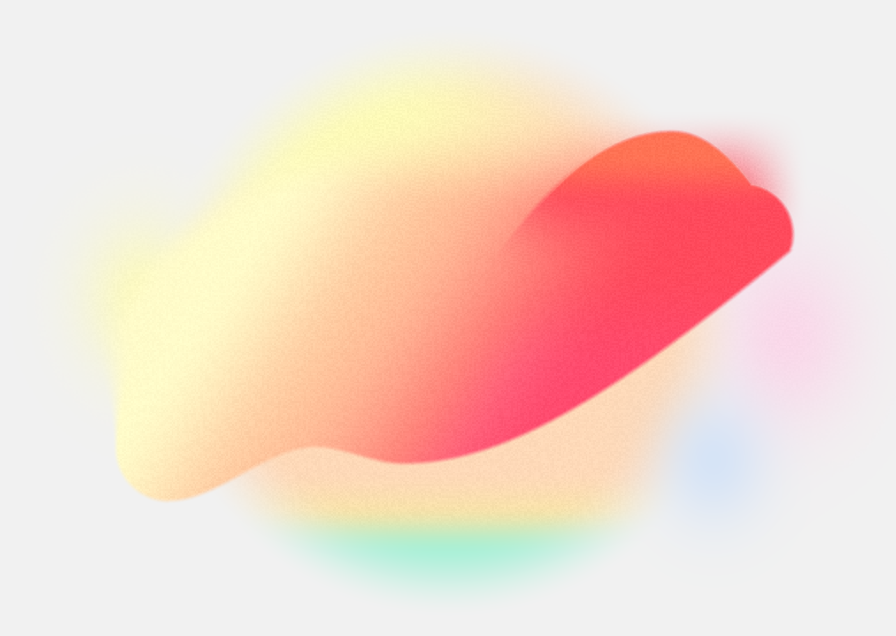
Give the GLSL for this background, as a Shadertoy shader.

```glsl
const vec3 PAPER  = vec3(0.945);
const vec3 YELLOW = vec3(0.99, 0.98, 0.72);
const vec3 CREAM  = vec3(1.00, 0.985, 0.79);
const vec3 PEACH  = vec3(1.00, 0.77, 0.61);
const vec3 APRICOT = vec3(0.995, 0.85, 0.72);
const vec3 RED    = vec3(1.00, 0.29, 0.36);
const vec3 ORANGE = vec3(1.00, 0.45, 0.33);
const vec3 MINT   = vec3(0.62, 0.94, 0.83);
const vec3 PINK   = vec3(0.985, 0.83, 0.91);
const vec3 BLUE   = vec3(0.82, 0.885, 0.97);

const vec2  DISC_CENTER = vec2(0.705, 0.496);
const float DISC_INNER  = 0.33;
const float DISC_OUTER  = 0.47;
const vec2  FOOT_CENTER = vec2(0.265, 0.295);
const float FOOT_RADIUS = 0.083;
const vec2  TIP_CENTER  = vec2(1.165, 0.632);
const float TIP_RADIUS  = 0.08;
const vec2  LOBE_PEAK   = vec2(1.055, 0.794);
const float EDGE_BLUR   = 0.005;
const float GRAIN_SCALE = 360.0;
const float GRAIN_AMOUNT = 0.035;

float glow(vec2 p, vec2 center, vec2 radius) {
    vec2 q = (p - center) / radius;
    return exp(-dot(q, q));
}

// 1 inside (negative distance), 0 outside
float cover(float dist, float blur) {
    return 1.0 - smoothstep(-blur, blur, dist);
}

// Wavy lower outline, rising along a hyperbola on the right
float lowerEdge(float x) {
    float wave = mix(0.2125, 0.297, smoothstep(0.265, 0.495, x))
               - 0.026 * smoothstep(0.495, 0.632, x);
    float run = max(x - 0.632, 0.0);
    return wave + 0.95 * (sqrt(run * run + 0.1225) - 0.35);
}

float lowerDistance(vec2 p) {
    if (p.x < FOOT_CENTER.x) {
        vec2 q = p - FOOT_CENTER;
        return length(vec2(q.x, min(q.y, 0.0))) - FOOT_RADIUS;
    }
    float slope = (lowerEdge(p.x + 0.002) - lowerEdge(p.x - 0.002)) / 0.004;
    return (lowerEdge(p.x) - p.y) / sqrt(1.0 + slope * slope);
}

// Hump on the right joined to the round tip
float lobeDistance(vec2 p) {
    float run = p.x - LOBE_PEAK.x;
    float bend = run < 0.0 ? 2.6 : 5.3;
    float slope = 2.0 * bend * run;
    float hump = (p.y - LOBE_PEAK.y + bend * run * run) / sqrt(1.0 + slope * slope);
    return min(hump, length(p - TIP_CENTER) - TIP_RADIUS);
}

float upperEdge(float x) {
    float rest = clamp(1.0 - (x - 0.18) / 0.42, 0.0, 1.0);
    return 0.745 - 0.25 * pow(rest, 2.5);
}

float hash(vec2 cell) {
    return fract(sin(dot(cell, vec2(127.1, 311.7))) * 43758.5);
}

// Blurred disc and the coloured lights around it
vec3 backdrop(vec2 p) {
    vec3 top = mix(YELLOW, APRICOT, smoothstep(0.6, 1.0, p.x));
    vec3 tint = mix(APRICOT, top, smoothstep(0.5, 0.75, p.y));
    tint = mix(tint, vec3(0.97, 0.89, 0.66), 1.0 - smoothstep(0.18, 0.26, p.y));
    tint = mix(tint, MINT, 1.0 - smoothstep(0.125, 0.205, p.y));

    vec3 color = mix(PAPER, PINK, 0.85 * glow(p, vec2(1.236, 0.47), vec2(0.11, 0.14)));
    float disc = 1.0 - smoothstep(DISC_INNER, DISC_OUTER, length(p - DISC_CENTER));
    color = mix(color, tint, disc);
    color = mix(color, BLUE, 0.85 * glow(p, vec2(1.12, 0.277), vec2(0.085, 0.1)));
    return mix(color, YELLOW, 0.9 * glow(p, vec2(0.23, 0.53), vec2(0.1, 0.12)));
}

void mainImage(out vec4 fragColor, in vec2 fragCoord) {
    vec2 p = fragCoord / iResolution.y;
    p.x *= 1.4066 * iResolution.y / iResolution.x;
    float blur = max(EDGE_BLUR, 1.0 / iResolution.y);
    vec3 color = backdrop(p);

    // Body outline: sharp below, hazy above and on the upper left
    float haze = smoothstep(0.3, 0.5, p.y) * (1.0 - smoothstep(0.2, 0.35, p.x));
    float below = cover(lowerDistance(p), mix(blur, 0.04, haze));
    float lobe = cover(lobeDistance(p), blur);
    float topBlur = mix(0.04, 0.085, smoothstep(0.35, 0.75, p.x));
    float softTop = cover(p.y - upperEdge(p.x), topBlur);
    softTop *= 1.0 - smoothstep(1.13, 1.27, p.x);
    float tipSide = smoothstep(1.1, 1.18, p.x) * (1.0 - smoothstep(0.6, 0.7, p.y));
    float body = below * max(lobe, softTop * (1.0 - tipSide));

    // Diagonal ramp from cream to red, with an orange crown on the lobe
    float ramp = 1.45 * p.x - 0.95 * p.y + 0.04;
    vec3 fill = mix(CREAM, PEACH, smoothstep(0.0, 0.42, ramp));
    fill = mix(fill, RED, smoothstep(0.33, 1.0, ramp));
    fill.b += 0.07 * smoothstep(0.65, 0.85, ramp) * (1.0 - smoothstep(0.4, 0.6, p.y));
    fill = mix(fill, RED, lobe * smoothstep(0.56, 0.72, p.y) * smoothstep(0.7, 0.9, p.x));
    fill = mix(fill, ORANGE, lobe * smoothstep(0.67, 0.76, p.y) * smoothstep(0.7, 0.85, p.x));
    color = mix(color, fill, body);

    // Fine grain on coloured areas only
    float chroma = clamp(3.0 * (color.r - min(color.g, color.b)), 0.0, 1.0);
    color += GRAIN_AMOUNT * chroma * (hash(floor(p * GRAIN_SCALE)) - 0.5);
    fragColor = vec4(clamp(color, 0.0, 1.0), 1.0);
}
```
